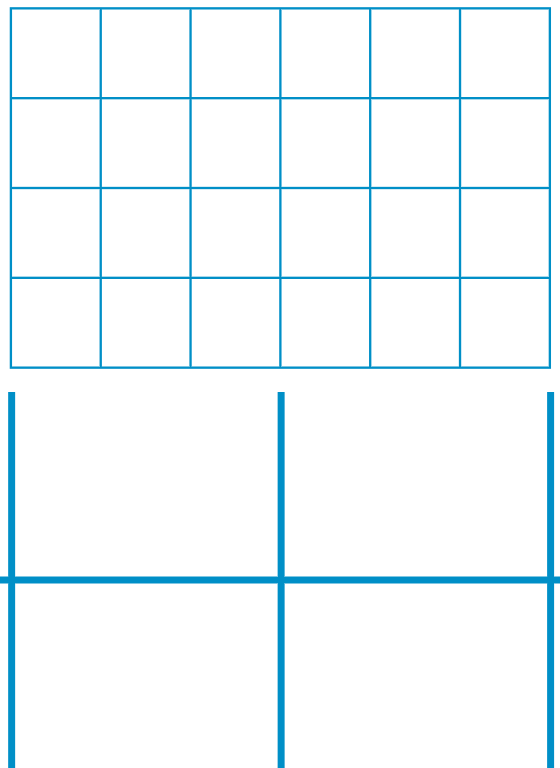
Top, the full canvas; bottom, a detail of the centre.
A WebGL 1 fragment shader for this pattern:

```glsl
precision highp float;
// Draws a sheet of square cells, six across and four down, ruled in blue on white.
// Each ruling is the distance to the nearest grid line, smoothed over one pixel
// and cut off at the outer frame, leaving a narrow white margin.

uniform vec2 u_resolution;

const vec2 CELLS = vec2(6.0, 4.0);           // repeats across and down
const float PITCH = 0.2389;                  // cell side, in canvas heights
const float LINE_WIDTH = 0.0062;             // in canvas heights
const vec2 GRID_CENTER = vec2(0.001, 0.0);   // offset from the canvas center
const vec3 PAPER = vec3(1.0);
const vec3 INK = vec3(0.0, 0.56, 0.78);

// Coverage of the region where the signed distance is negative.
vec2 coverage(vec2 signedDist, float pixel) {
  return clamp(0.5 - signedDist / pixel, 0.0, 1.0);
}

// Distance per axis to the nearest of the rulings that bound the cells.
vec2 rulingDistance(vec2 p, vec2 cells, float pitch) {
  vec2 fromCorner = p / pitch + 0.5 * cells;
  vec2 nearest = clamp(floor(fromCorner + 0.5), vec2(0.0), cells);
  return abs(fromCorner - nearest) * pitch;
}

float gridInk(vec2 p, vec2 cells, float pitch, float width, float pixel) {
  vec2 line = coverage(rulingDistance(p, cells, pitch) - 0.5 * width, pixel);
  vec2 halfExtent = 0.5 * (cells * pitch + width);
  vec2 inside = coverage(abs(p) - halfExtent, pixel);
  // Vertical rulings end at the frame in y, horizontal ones in x.
  vec2 ruled = line * inside.yx;
  return max(ruled.x, ruled.y);
}

void main() {
  float pixel = 1.0 / u_resolution.y;
  vec2 p = (gl_FragCoord.xy - 0.5 * u_resolution) * pixel - GRID_CENTER;
  float ink = gridInk(p, CELLS, PITCH, LINE_WIDTH, pixel);
  gl_FragColor = vec4(mix(PAPER, INK, ink), 1.0);
}
```
